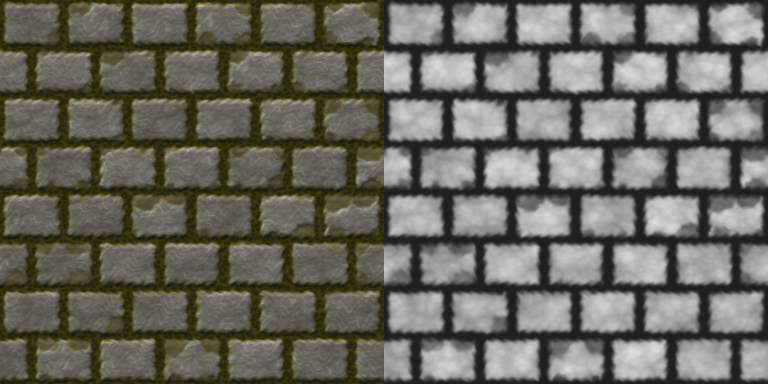
Give the GLSL for this texture map, as a Shadertoy shader.

```glsl
const vec2  GRID        = vec2(6.0, 8.0);     // blocks across, courses up
const vec2  BLOCK_HALF  = vec2(0.56, 0.415);  // in course heights
const float CORNER      = 0.07;
const float RAGGED      = 0.075;
const float BITE_RADIUS = 0.38;
const float RELIEF      = 2.3;
const float LIGHT_STEP  = 0.004;
const vec3  STONE_DARK  = vec3(0.30, 0.29, 0.265);
const vec3  STONE_LIGHT = vec3(0.49, 0.48, 0.455);
const vec3  RUBBLE      = vec3(0.31, 0.29, 0.20);
const vec3  MOSS        = vec3(0.37, 0.33, 0.11);
const vec3  JOINT       = vec3(0.19, 0.175, 0.055);
const float TAU         = 6.2831853;

struct Wall {
    float height;
    float block;   // signed distance to the whole block
    float face;    // signed distance to its unbroken face
    float tone;    // random value per block
    float clouds;
};

vec2 hash2(vec2 p) {
    vec3 a = fract(vec3(p.xyx) * vec3(0.1031, 0.1030, 0.0973));
    a += dot(a, a.yzx + 33.33);
    return fract((a.xx + a.yz) * a.zy);
}

// Nearest-point distance, wrapping after one panel
float cellular(vec2 uv, vec2 cells) {
    vec2 p = uv * cells, base = floor(p);
    float nearest = 2.0;
    for (int y = -1; y <= 1; y++)
    for (int x = -1; x <= 1; x++) {
        vec2 cell = base + vec2(x, y);
        vec2 d = cell + hash2(mod(cell, cells) + cells) - p;
        nearest = min(nearest, dot(d, d));
    }
    return sqrt(nearest);
}

float layeredCells(vec2 uv) {
    float sum = 0.0, weight = 0.5;
    vec2 cells = vec2(13.0, 17.0);
    for (int i = 0; i < 3; i++) {
        sum += weight * (1.0 - cellular(uv, cells));
        cells *= 2.0;
        weight *= 0.5;
    }
    return sum / 0.875;
}

float roundedBox(vec2 p, vec2 halfSize, float radius) {
    vec2 d = abs(p) - halfSize + radius;
    return length(max(d, 0.0)) + min(max(d.x, d.y), 0.0) - radius;
}

float smoothMax(float a, float b, float k) {
    float h = max(k - abs(a - b), 0.0) / k;
    return max(a, b) + 0.25 * h * h * k;
}

Wall wallAt(vec2 uv) {
    Wall w;
    // Running bond: every other course moves by half a block
    vec2 p = uv * GRID;
    float course = floor(p.y);
    p.x += 0.5 * mod(course + 1.0, 2.0);
    vec2 id = vec2(mod(floor(p.x), GRID.x), mod(course, GRID.y));
    vec2 q = (fract(p) - 0.5) * vec2(GRID.y / GRID.x, 1.0);
    vec2 random = hash2(id + 7.0);
    w.tone = random.x;
    w.clouds = layeredCells(uv);

    vec2 v = uv * TAU;
    q += 0.012 * sin(v.yx * vec2(31.0, 37.0) + 2.0 * sin(v * 17.0));
    w.block = roundedBox(q, BLOCK_HALF, CORNER) + RAGGED * (0.5 - w.clouds);

    // Broken bites along the upper and lower edges
    w.face = w.block;
    float wear = smoothstep(0.15, 0.95, random.y);
    for (int k = 0; k < 4; k++) {
        vec2 side = vec2(k & 1, k >> 1) * 2.0 - 1.0;
        vec2 r = hash2(id * 3.7 + float(k) * 11.3 + 2.0);
        vec2 centre = side * BLOCK_HALF * vec2(mix(0.45, 1.1, r.x), 1.05);
        float bite = BITE_RADIUS * wear * r.y - length(q - centre);
        w.face = smoothMax(w.face, bite + 0.12 * (0.5 - w.clouds), 0.05);
    }

    float bed = 0.12 + 0.27 * smoothstep(0.07, -0.10, w.block) * (0.5 + w.clouds);
    float top = 0.46 + 0.33 * w.clouds + 0.10 * (w.tone - 0.5)
              + 0.08 * smoothstep(0.0, -0.28, w.face);
    w.height = mix(bed, top, smoothstep(0.035, -0.10, w.face));
    return w;
}

vec3 stoneColour(vec2 uv, Wall w) {
    vec2 v = uv * TAU;
    float grain = cellular(uv, vec2(71.0, 89.0));

    // Wavy strata across each face
    float strata = sin(v.y * 24.0 + w.tone * TAU + 2.4 * sin(v.x * 7.0 + v.y * 5.0)
                 + 1.3 * sin(v.x * 19.0 - v.y * 11.0) + 3.0 * w.clouds);
    float ridge = pow(1.0 - abs(strata), 4.0);
    float shade = 0.15 + 0.65 * w.clouds + 0.25 * (w.tone - 0.5) + 0.25 * (grain - 0.4);
    vec3 stone = mix(STONE_DARK, STONE_LIGHT, shade) + 0.11 * ridge * w.clouds;

    // Moss gathers on the rims and fills the joints
    float patches = smoothstep(0.35, 0.65, grain + 0.3 * (0.5 - w.clouds));
    stone = mix(stone, MOSS, 0.75 * patches * smoothstep(-0.13, 0.0, w.face));
    vec3 broken = mix(RUBBLE, MOSS, 0.4 * patches) * (0.75 + 0.5 * w.clouds);
    vec3 joint = JOINT * (0.7 + 0.7 * grain);
    vec3 colour = mix(joint, broken, smoothstep(0.05, -0.04, w.block));
    colour = mix(colour, stone, smoothstep(0.02, -0.06, w.face));

    // Light from above, slightly left
    float slope = w.height - wallAt(uv + LIGHT_STEP * vec2(-0.4, 1.0)).height;
    return colour * clamp(1.0 + RELIEF * slope, 0.55, 1.5);
}

void mainImage(out vec4 fragColor, in vec2 fragCoord) {
    // Left panel: colour. Right panel: height.
    vec2 canvas = fragCoord / iResolution.xy;
    vec2 uv = vec2(fract(canvas.x * 2.0), canvas.y);
    Wall w = wallAt(uv);
    vec3 colour = canvas.x < 0.5 ? stoneColour(uv, w) : vec3(w.height);
    fragColor = vec4(clamp(colour, 0.0, 1.0), 1.0);
}
```
